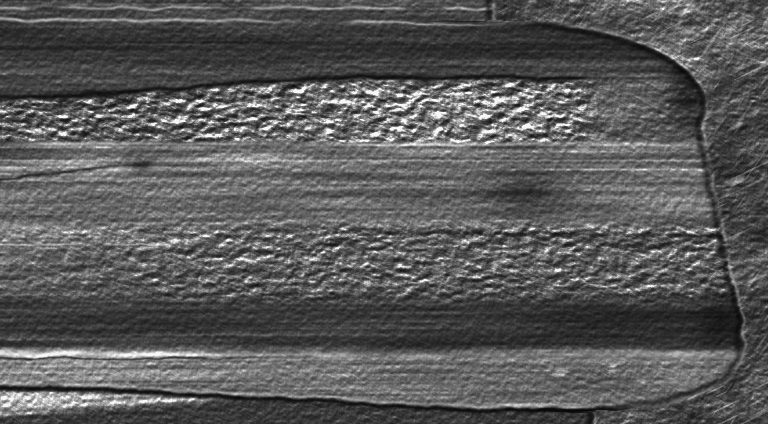
This texture is drawn by a Shadertoy shader. Its source:

```glsl
float hash(vec2 p) {
    vec3 q = fract(p.xyx * 0.1031);
    q += dot(q, q.yzx + 33.33);
    return fract((q.x + q.y) * q.z);
}

float noise(vec2 p) {
    vec2 cell = floor(p), f = fract(p);
    f = f * f * (3.0 - 2.0 * f);
    return mix(mix(hash(cell), hash(cell + vec2(1, 0)), f.x),
               mix(hash(cell + vec2(0, 1)), hash(cell + vec2(1, 1)), f.x), f.y);
}

float fbm(vec2 p) {
    float sum = 0.0, amp = 0.5;
    for (int i = 0; i < 4; i++) {
        sum += amp * noise(p);
        p = p * 1.9 + 17.3;
        amp *= 0.55;
    }
    return sum;
}

// Slope of a noise surface lit from above
float relief(vec2 p) {
    return 2.0 * (fbm(p + vec2(0.2, 0.6)) - fbm(p));
}

float below(float y, float edge, float soft) {
    return smoothstep(-soft, soft, y - edge);
}

float ridge(float y, float centre, float width) {
    float t = (y - centre) / width;
    return exp(-t * t);
}

float blob(vec2 p, vec2 centre, vec2 size) {
    vec2 t = (p - centre) / size;
    return exp(-dot(t, t));
}

float corner(float t) {
    t = clamp(t, 0.0, 1.0);
    return 1.0 - sqrt(1.0 - t * t);
}

// Right end of the stroke at height y
float strokeEnd(float y) {
    return mix(1.66, 1.75, smoothstep(0.28, 0.82, y))
         - 0.5 * corner((0.24 - y) / 0.19) - 0.35 * corner((y - 0.82) / 0.15);
}

float scratches(vec2 p, float angle) {
    vec2 axis = vec2(cos(angle), sin(angle));
    vec2 q = vec2(dot(p, axis), dot(p, vec2(-axis.y, axis.x))) + 4.0;
    return smoothstep(0.76, 0.98, noise(q * vec2(16.0, 130.0)));
}

float bandTone(vec2 p, float roughTop, float roughEnd) {
    float left = 1.0 - smoothstep(0.1, 1.0, p.x);
    float tone = mix(0.25, 0.19, below(p.y, 0.065, 0.015));
    tone = mix(tone, 0.26, below(p.y, 0.14, 0.02));
    tone = mix(tone, 0.35, below(p.y, roughTop, 0.008) * (1.0 - 0.2 * roughEnd));
    tone = mix(tone, 0.41, below(p.y, 0.338, 0.006));
    tone = mix(tone, 0.35, below(p.y, 0.53 + 0.018 * p.x, 0.01));
    tone = mix(tone, 0.22, below(p.y, 0.705, 0.025));
    tone = mix(tone, 0.40 + 0.08 * left, below(p.y, 0.825, 0.012));
    tone += 0.15 * blob(p, vec2(1.02, 0.26), vec2(0.42, 0.07));
    tone += 0.06 * blob(p, vec2(1.35, 0.37), vec2(0.4, 0.04));
    tone += 0.08 * left * ridge(p.y, 0.56, 0.035);
    tone -= 0.20 * blob(p, vec2(1.24, 0.45), vec2(0.10, 0.06));
    tone -= 0.06 * blob(p, vec2(1.45, 0.75), vec2(0.35, 0.04));
    return tone;
}

void mainImage(out vec4 fragColor, in vec2 fragCoord) {
    vec2 p = fragCoord / iResolution.y;
    p.y = 1.0 - p.y;

    // Slightly torn outlines
    float wobble = fbm(p * vec2(14.0, 20.0)) - 0.46;
    vec2 q = p + vec2(0.025, 0.015) * wobble;
    float slope = (strokeEnd(q.y + 0.004) - strokeEnd(q.y - 0.004)) / 0.008;
    float rim = (strokeEnd(q.y) - q.x) / sqrt(1.0 + slope * slope);
    float inside = smoothstep(-0.004, 0.004, rim);

    // Surface detail
    float fine = relief(p * vec2(85.0, 110.0));
    float crust = relief(q * vec2(38.0, 85.0));
    float streaks = noise(p * vec2(2.2, 190.0)) + noise(p * vec2(5.0, 95.0) + 31.0) - 1.0;

    // Horizontal bands and their crusted areas
    float roughTop = mix(0.235, 0.19, smoothstep(0.0, 0.9, p.x));
    float roughEnd = smoothstep(1.32, 1.46, q.x);
    float upperRough = below(q.y, roughTop, 0.008) * (1.0 - below(q.y, 0.335, 0.006)) * (1.0 - 0.7 * roughEnd);
    float lowerRough = below(q.y, 0.53, 0.02) * (1.0 - below(q.y, 0.71, 0.025)) * smoothstep(-0.4, 0.7, p.x);
    float rough = max(upperRough, 0.7 * lowerRough);
    float tone = bandTone(q, roughTop, roughEnd);
    float detail = fine * mix(0.5, 0.8, rough) + crust * 1.6 * rough;
    detail += streaks * mix(0.45, 0.12, rough) * (1.0 + 0.7 * ridge(p.y, 0.37, 0.05));
    tone *= exp(detail);

    // Long ridges and cracks
    float broken = smoothstep(0.25, 0.65, noise(p * vec2(9.0, 40.0)));
    float leftHalf = 1.0 - smoothstep(0.4, 0.75, p.x);
    tone += 0.35 * broken * ridge(q.y, 0.020, 0.004);
    tone += 0.38 * broken * ridge(q.y, 0.048 + 0.006 * p.x, 0.004);
    tone += 0.25 * broken * ridge(q.y, 0.340, 0.004);
    tone += 0.30 * broken * leftHalf * ridge(q.y, 0.578, 0.003);
    tone += (0.2 + 0.25 * broken) * mix(0.6, 1.0, leftHalf) * ridge(q.y, 0.838, 0.009);
    tone += 0.16 * leftHalf * ridge(p.y, 0.40, 0.012) * broken;
    tone += 0.4 * smoothstep(0.55, 0.75, fbm(p * vec2(25.0, 70.0))) * blob(p, vec2(1.46, 0.875), vec2(0.18, 0.025));
    tone *= 1.0 - 0.7 * ridge(q.y, roughTop - 0.006, 0.006) * (1.0 - roughEnd);
    tone *= 1.0 - 0.55 * ridge(q.y, 0.537 + 0.012 * p.x, 0.005) * smoothstep(0.7, 1.2, p.x);
    tone *= 1.0 - 0.6 * ridge(q.y, 0.425 - 0.11 * p.x, 0.004) * (1.0 - smoothstep(0.25, 0.34, p.x));
    tone *= 1.0 - 0.65 * blob(q, vec2(0.335, 0.391), vec2(0.035, 0.016));
    tone *= 1.0 - 0.6 * ridge(q.y, 0.847, 0.003) * leftHalf;

    // Lower lip and the pale wedge beneath it
    float lip = mix(0.912, 0.965, smoothstep(0.0, 1.3, p.x));
    float under = below(q.y, lip, 0.004);
    float wedge = below(q.y, lip + 0.012, 0.005) * (1.0 - below(q.y, 0.982 - 0.07 * p.x, 0.008));
    wedge *= 1.0 - smoothstep(0.45, 0.62, p.x);
    float grooves = noise(vec2(p.x * 3.0, (p.y + 0.05 * p.x) * 110.0));
    float ground = mix(0.22, 0.42 + 0.4 * grooves, wedge) * exp(fine * 0.7);
    tone = mix(tone, ground, under);
    tone *= 1.0 - 0.7 * ridge(q.y, lip + 0.004, 0.005);
    tone += 0.22 * broken * ridge(q.y, lip - 0.006, 0.004);

    // Dark folds along the rounded end
    tone *= 1.0 - 0.6 * blob(q, vec2(1.62, 0.215), vec2(0.045, 0.09));
    tone *= 1.0 - 0.45 * blob(q, vec2(1.70, 0.76), vec2(0.05, 0.09));

    // Scratched ground around the stroke
    float outer = 0.24 + 0.12 * blob(p, vec2(1.7, 0.05), vec2(0.3, 0.16));
    outer *= exp(0.75 * fine + 0.45 * crust + 1.2 * wobble);
    outer += 0.24 * scratches(p, -0.45) + 0.16 * scratches(p + 3.0, -0.95);
    tone = mix(outer, tone, inside);

    // Rim shadow and highlight
    tone *= 1.0 - 0.55 * ridge(rim, 0.008, 0.009);
    tone += 0.22 * (0.35 + 0.65 * broken) * ridge(rim, -0.004, 0.004);

    fragColor = vec4(vec3(clamp(tone, 0.03, 0.97)), 1.0);
}
```
